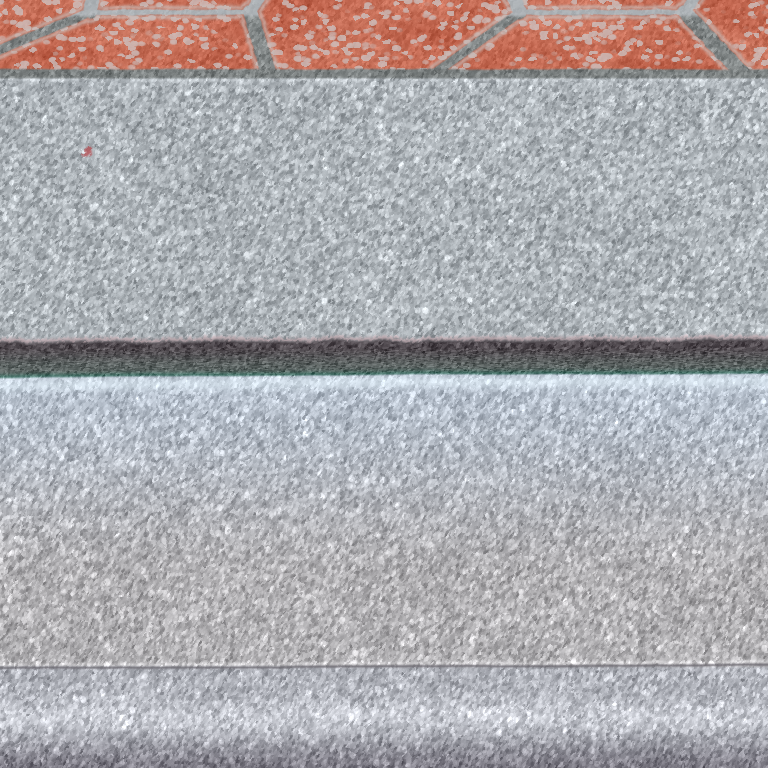
Give the GLSL for this texture, as a three.js fragment shader.

```glsl
varying vec2 vUv;

vec2 hash2(vec2 p) {
  vec3 q = fract(p.xyx * vec3(0.1031, 0.103, 0.0973));
  q += dot(q, q.yzx + 33.33);
  return fract((q.xx + q.yz) * q.zy);
}

// Cellular noise: distance to the nearest seed, and that seed's random value
vec2 cells(vec2 p) {
  vec2 base = floor(p), nearest = vec2(9.0, 0.0);
  for (int j = -1; j <= 1; j++) {
    for (int i = -1; i <= 1; i++) {
      vec2 cell = base + vec2(float(i), float(j));
      vec2 seed = hash2(cell + 40.0);
      float d = length(cell + seed - p);
      if (d < nearest.x) nearest = vec2(d, hash2(cell + 91.0).x);
    }
  }
  return nearest;
}

// Soft irregular bumps, roughly -0.5 to 0.5
float bumps(vec2 p) {
  vec2 c = cells(p);
  return (c.y - 0.5) * (1.0 - smoothstep(0.25, 1.0, c.x));
}

// Layered sines for broad stains, roughly -1 to 1
float waves(vec2 p) {
  float sum = 0.0, amp = 0.5;
  for (int i = 0; i < 4; i++) {
    sum += amp * sin(p.x + 1.7 * sin(p.y)) * cos(p.y * 1.3 - p.x * 0.4);
    p = mat2(1.5, 1.1, -1.1, 1.5) * p + 2.3;
    amp *= 0.6;
  }
  return sum;
}

float segment(vec2 p, vec2 a, vec2 b) {
  vec2 ab = b - a;
  return length(p - a - ab * clamp(dot(p - a, ab) / dot(ab, ab), 0.0, 1.0));
}

float above(float y, float edge, float soft) {
  return smoothstep(edge - soft, edge + soft, y);
}

float band(float y, float center, float width) {
  float t = (y - center) / width;
  return exp(-t * t);
}

// Distance to the joints between the hexagonal tiles, less their half widths
float joints(vec2 p) {
  float d = 1.0;
  for (int i = 0; i < 2; i++) {
    float k = float(i);
    vec2 left = vec2(0.117 + 0.56 * k, 0.984);
    vec2 right = vec2(0.326 + 0.566 * k, 0.984);
    d = min(d, segment(p, left, right) - 0.0035);
    d = min(d, segment(p, left, mix(vec2(-0.02, 0.927), vec2(0.568, 0.906), k)) - 0.006);
    d = min(d, segment(p, right, vec2(0.35 + 0.617 * k, 0.904)) - 0.010);
    d = min(d, segment(p, left, left + vec2(0.006 - 0.02 * k, 0.03)) - 0.009);
    d = min(d, segment(p, right, right + vec2(0.02, 0.03)) - 0.007);
  }
  return d;
}

vec3 tiles(vec2 p, float grain) {
  float stain = waves(p * vec2(17.0, 34.0));
  float d = joints(p + 0.0015 * waves(p * 110.0));
  vec3 clay = vec3(0.77, 0.42, 0.33) + vec3(0.05, 0.07, 0.07) * stain + 0.16 * grain;
  float chalk = smoothstep(0.12, 0.3, bumps(p * vec2(100.0, 150.0)) + 0.14 * stain);
  clay = mix(clay, vec3(0.80, 0.77, 0.77), 0.75 * chalk);
  clay = mix(clay, vec3(0.78, 0.75, 0.74), 0.6 * band(d, 0.003, 0.003));
  vec3 grout = vec3(0.51, 0.53, 0.53) + 0.25 * grain;
  grout = mix(grout, vec3(0.75, 0.77, 0.79), 0.7 * above(p.y, 0.979, 0.003));
  return mix(grout, clay, smoothstep(-0.0015, 0.0015, d));
}

vec3 concrete(vec2 p, float grain) {
  float stain = waves(p * vec2(9.0, 13.0) + 4.0);
  vec3 upper = vec3(0.67, 0.695, 0.715) + 0.025 * stain;
  vec3 lower = mix(vec3(0.69, 0.685, 0.695), vec3(0.71, 0.75, 0.80), above(p.y, 0.38, 0.14));
  lower += 0.018 * stain;
  vec3 lip = mix(vec3(0.47, 0.46, 0.50), vec3(0.68, 0.69, 0.72), above(p.y, 0.025, 0.035));
  lip += 0.10 * band(p.y + 0.008 * stain, 0.067, 0.022);
  vec3 color = mix(lip, lower, above(p.y, 0.132, 0.003));
  color = mix(color, upper, above(p.y, 0.535, 0.01));
  float fleck = smoothstep(0.3, 0.46, bumps(p * vec2(115.0, 95.0) + 17.0));
  return color + 0.34 * grain + 0.12 * fleck;
}

void main() {
  vec2 p = vUv;
  float stretch = above(p.y, 0.53, 0.02);
  vec2 slant = vec2(p.x - 0.35 * p.y, p.y);
  float grain = 0.65 * bumps(slant * mix(vec2(190.0, 115.0), vec2(165.0, 150.0), stretch))
              + 0.65 * bumps(slant * vec2(300.0, 225.0) + 31.0);
  vec3 color = concrete(p, grain);

  // Fine seam with a pale rim
  float seam = 0.130 + 0.004 * p.x + 0.001 * waves(p * vec2(24.0, 1.0));
  color += 0.12 * band(p.y, seam + 0.004, 0.0025);
  color = mix(color, vec3(0.43, 0.42, 0.45), 0.75 * band(p.y, seam, 0.0018));

  // Dark groove, rosy above and green below, over a bright rounded edge
  float rough = 0.003 * waves(vec2(p.x * 65.0, 1.0)) + 0.005 * grain;
  float top = 0.555 + 0.003 * p.x + rough;
  float bottom = 0.509 + 0.005 * p.x + 0.0015 * waves(vec2(p.x * 11.0, 2.0));
  color = mix(color, vec3(0.86, 0.91, 0.95) + 0.15 * grain, 0.8 * band(p.y, bottom - 0.010, 0.009));
  color = mix(color, vec3(0.76, 0.64, 0.66), 0.6 * band(p.y, top + 0.002, 0.003));
  vec3 shade = mix(vec3(0.36, 0.39, 0.385), vec3(0.31, 0.285, 0.305), above(p.y, 0.535, 0.014));
  shade = mix(shade, vec3(0.27, 0.45, 0.41), band(p.y, bottom, 0.005)) + 0.28 * grain;
  color = mix(color, shade, above(p.y, bottom, 0.002) * (1.0 - above(p.y, top, 0.003)));

  // Small red mark
  float mark = length(p - vec2(0.115, 0.802)) + 0.008 * grain;
  color = mix(color, vec3(0.72, 0.34, 0.36), 0.8 * (1.0 - smoothstep(0.003, 0.008, mark)));

  // Tiled border and its long grout line
  color = mix(color, vec3(0.48, 0.50, 0.50) + 0.25 * grain, above(p.y, 0.898, 0.002));
  color += 0.07 * band(p.y, 0.896, 0.0025);
  color = mix(color, tiles(p, grain), above(p.y, 0.910 + 0.001 * waves(p * 40.0), 0.002));
  gl_FragColor = vec4(clamp(color, 0.0, 1.0), 1.0);
}
```
